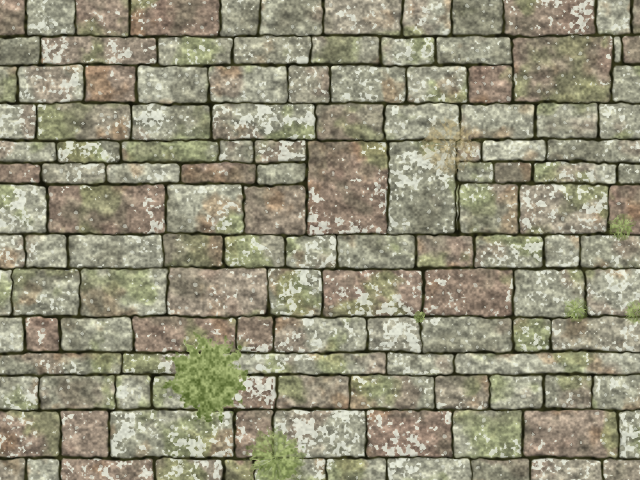
Write a Shadertoy shader that draws this texture.

```glsl
// Weathered dry-stone wall: uneven courses, lichen crusts and plants in the joints.

// Lengths are in units of the canvas height.
const float WALL_WIDTH = 4.0 / 3.0;
const float JOINT_HALF = 0.0024;
const float CORNER = 0.006;
const float JITTER = 0.62;
const float WARP = 0.010;
const float GRIT = 0.34;
const int COURSES = 14;
const float COURSE_Y[15] = float[15](-0.03, 0.045, 0.146, 0.219, 0.266, 0.340,
    0.441, 0.512, 0.616, 0.661, 0.708, 0.785, 0.865, 0.925, 1.03);
const float STONES[14] = float[14](10., 8., 10., 5., 9., 8., 10., 7., 9., 9., 8., 10., 8., 10.);
// Tall blocks spanning several courses: left, bottom, right, top
const vec4 BLOCKS[3] = vec4[3](vec4(0.639, 0.512, 0.809, 0.708),
    vec4(0.809, 0.512, 0.951, 0.708), vec4(1.068, 0.785, 1.276, 0.925));
// Plants: centre, radius, density
const vec4 PLANTS[6] = vec4[6](vec4(0.434, 0.213, 0.086, 1.0), vec4(0.573, 0.045, 0.060, 0.75),
    vec4(1.295, 0.527, 0.028, 0.6), vec4(1.200, 0.355, 0.025, 0.6),
    vec4(0.875, 0.340, 0.013, 0.8), vec4(1.325, 0.350, 0.025, 0.6));
const vec4 DRY_GRASS = vec4(0.935, 0.695, 0.062, 0.55);

const vec3 JOINT_COLOR = vec3(0.14, 0.14, 0.075);
const vec3 GREY_STONE = vec3(0.59, 0.59, 0.51);
const vec3 PALE_STONE = vec3(0.70, 0.70, 0.62);
const vec3 RED_STONE = vec3(0.56, 0.47, 0.41);
const vec3 RUST = vec3(0.62, 0.49, 0.36);
const vec3 MOSS = vec3(0.56, 0.59, 0.41);
const vec3 STAIN = vec3(0.43, 0.42, 0.35);
const vec3 LICHEN = vec3(0.86, 0.87, 0.81);
const vec3 LEAF_DARK = vec3(0.33, 0.39, 0.19);
const vec3 LEAF_LIGHT = vec3(0.67, 0.72, 0.48);
const vec3 STRAW = vec3(0.66, 0.60, 0.44);

float hash(vec2 p) {
    vec3 q = fract(vec3(p.xyx) * 0.1031);
    q += dot(q, q.yzx + 33.33);
    return fract((q.x + q.y) * q.z);
}

float noise(vec2 p) {
    vec2 i = floor(p), f = fract(p);
    f = f * f * (3.0 - 2.0 * f);
    return mix(mix(hash(i), hash(i + vec2(1, 0)), f.x),
               mix(hash(i + vec2(0, 1)), hash(i + vec2(1, 1)), f.x), f.y);
}

float fbm(vec2 p) {
    float sum = 0.0, amp = 0.53;
    for (int i = 0; i < 4; i++) {
        sum += amp * noise(p);
        p = mat2(1.6, 1.2, -1.2, 1.6) * p + 7.3;
        amp *= 0.5;
    }
    return sum;
}

// Horizontal position of an upright joint
float jointX(float i, float row) {
    float shift = hash(vec2(row, 91.0)) + JITTER * (hash(vec2(i + 20.0, row * 7.0 + 3.0)) - 0.5);
    return (i + shift) * WALL_WIDTH / STONES[int(row)];
}

// Bounds (left, bottom, right, top) of the stone at p, and its id
vec4 findStone(vec2 p, out vec2 id) {
    int row = 0;
    for (int i = 1; i < COURSES; i++) if (p.y > COURSE_Y[i]) row = i;
    float r = float(row);
    float k = floor(p.x * STONES[row] / WALL_WIDTH) - 2.0;
    for (int i = 0; i < 4; i++) if (p.x > jointX(k + 1.0, r)) k++;
    id = vec2(k + 30.0, r + 5.0);
    vec4 box = vec4(jointX(k, r), COURSE_Y[row], jointX(k + 1.0, r), COURSE_Y[row + 1]);
    for (int i = 0; i < 3; i++) {
        vec4 b = BLOCKS[i];
        if (p.y < b.y || p.y > b.w) continue;
        if (p.x < b.x) box.z = min(box.z, b.x);
        else if (p.x > b.z) box.x = max(box.x, b.z);
        else { id = vec2(70.0 + float(i), 60.0); return b; }
    }
    return box;
}

float roundBox(vec2 p, vec2 halfSize, float r) {
    vec2 q = abs(p) - halfSize + r;
    return length(max(q, 0.0)) + min(max(q.x, q.y), 0.0) - r;
}

vec3 stoneColor(vec2 p, vec2 id) {
    float tone = hash(id), red = hash(id + 13.7), crust = hash(id + 41.3);
    vec2 q = p + id * 3.1;
    float broad = fbm(q * 12.0), grain = fbm(q * 75.0), fine = noise(q * 210.0);
    vec3 c = mix(GREY_STONE, PALE_STONE, tone);
    c = mix(c, RED_STONE, smoothstep(0.55, 0.95, red) * 0.75);
    c = mix(c, RED_STONE, 0.45 * smoothstep(0.56, 0.70, fbm(q * 9.0 + 31.0)));
    c = mix(c, RUST, 0.45 * smoothstep(0.62, 0.76, fbm(q * 13.0 + 57.0)));
    c = mix(c, MOSS, 0.65 * smoothstep(0.56, 0.68, fbm(q * 10.0 + 83.0)));
    c = mix(c, STAIN, 0.50 * smoothstep(0.46, 0.28, broad));
    // Chiselled relief, lit from above, with sandy grit
    vec2 chisel = q * vec2(32, 50);
    c *= 1.0 + 0.75 * (fbm(chisel) - fbm(chisel + vec2(0.1, 0.45)));
    c *= 1.0 + GRIT * (fine - 0.5) + 0.55 * (grain - 0.48);
    // Speckled lichen crust, denser in patches
    float density = broad + 0.28 * (crust - 0.5);
    float speckle = 0.55 * grain + 0.25 * noise(q * 120.0) + 0.2 * fine;
    float lichen = smoothstep(0.0, 0.09, speckle - 0.66 + 0.55 * (density - 0.42));
    // Scattered round spots of mixed size
    vec2 cell = floor(q * 60.0);
    vec2 center = 0.3 + 0.4 * vec2(hash(cell), hash(cell + 19.0));
    float radius = 0.12 + 0.22 * hash(cell + 7.0);
    float edge = length(fract(q * 60.0) - center) + 0.3 * (fine - 0.5);
    float spot = smoothstep(radius, radius * 0.4, edge) * step(0.78, hash(cell + 3.0));
    return mix(c, LICHEN * (0.93 + 0.14 * fine), max(0.85 * lichen, 0.6 * spot));
}

// Ragged radial tuft: coverage in x, brightness in y
vec2 tuft(vec2 p, vec4 plant) {
    vec2 q = (p - plant.xy) / plant.z;
    float d = length(q);
    float blade = noise(q / max(d, 0.01) * 7.0 + d * 1.5 + plant.xy * 40.0);
    float leaf = noise(p * 130.0) * 0.6 + noise(p * 260.0) * 0.4;
    float cover = smoothstep(1.0, 0.8, d + 0.4 * (blade - 0.5) + 0.5 * (leaf - 0.5));
    cover *= mix(smoothstep(0.3, 0.6, 0.5 * (blade + leaf)), 1.0, plant.w * plant.w);
    return vec2(cover, clamp(leaf * 1.5 - 0.15 + 0.2 * q.y, 0.0, 1.0));
}

void mainImage(out vec4 fragColor, in vec2 fragCoord) {
    vec2 p = fragCoord / iResolution.y;
    float px = 1.0 / iResolution.y;
    vec2 wavy = p + WARP * (vec2(fbm(p * 11.0), fbm(p * 11.0 + 50.0)) - 0.5);
    wavy += 0.004 * (vec2(noise(p * 85.0), noise(p * 85.0 + 9.0)) - 0.5);

    // Stones and joints
    vec2 id;
    vec4 box = findStone(wavy, id);
    vec2 halfSize = 0.5 * (box.zw - box.xy);
    float gap = JOINT_HALF * (0.3 + 1.2 * noise(p * 25.0));
    float d = roundBox(wavy - 0.5 * (box.xy + box.zw), halfSize - gap, CORNER);
    vec3 c = stoneColor(p, id);
    float rise = (wavy.y - box.y) / (box.w - box.y);
    c *= 0.97 + 0.08 * rise;
    c *= 1.0 - 0.22 * smoothstep(-0.005, 0.0, d) * (1.3 - rise);
    vec3 joint = JOINT_COLOR * (0.5 + 1.2 * noise(p * 110.0));
    c = mix(c, joint, smoothstep(-px, px, d));

    // Plants and dry grass
    for (int i = 0; i < 6; i++) {
        vec2 t = tuft(p, PLANTS[i]);
        c = mix(c, mix(LEAF_DARK, LEAF_LIGHT, t.y), t.x);
    }
    vec2 dry = tuft(p, DRY_GRASS);
    c = mix(c, STRAW * (0.7 + 0.5 * dry.y), dry.x * 0.7);

    // Pale flowers beside the large plant
    for (int i = 0; i < 4; i++) {
        float k = float(i);
        vec2 f = PLANTS[0].xy + vec2(0.04 + 0.022 * k, 0.035 * k - 0.085 + 0.02 * hash(vec2(k, 5)));
        float size = 0.008 * (0.6 + 0.6 * noise(p * 150.0));
        c = mix(c, LICHEN, smoothstep(size + px, size - px, length(p - f)));
    }
    fragColor = vec4(clamp(c, 0.0, 1.0), 1.0);
}
```
